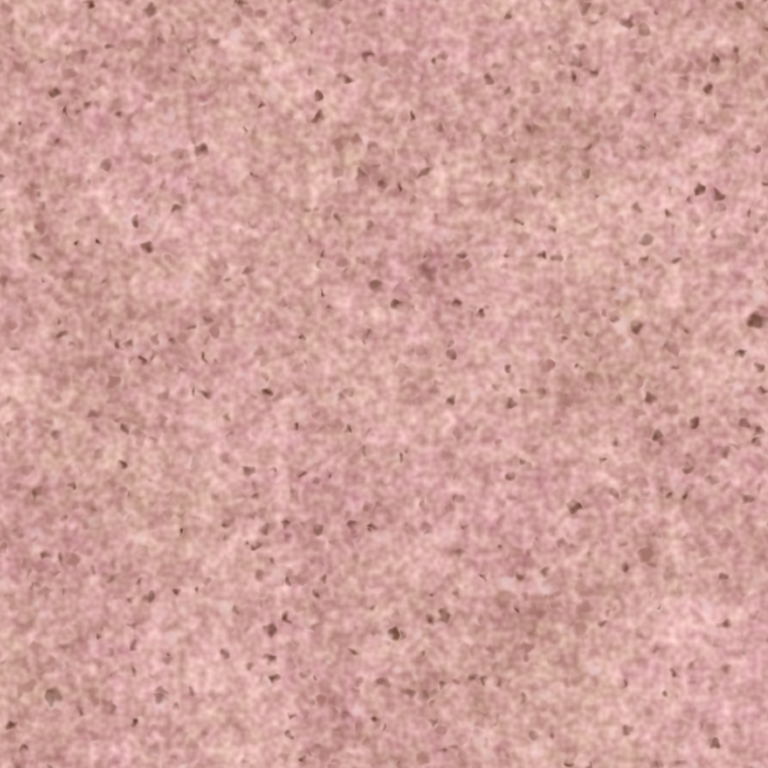
Write a three.js fragment shader that draws this texture.

```glsl
// Pink granite-like stone: layered gradient noise gives the fine mottling and
// the broad tint drift; jittered grids scatter soft brown smudges, dark specks,
// a few large grains and pale flecks over it.

#define GRAIN_SCALE 62.0
#define GRAIN_CONTRAST 0.19
#define BROAD_CONTRAST 0.075
#define TINT_DRIFT 0.075
#define SPECK_CELLS 42.0
#define SPECK_SHARE 0.36
#define SMUDGE_SHARE 0.50
#define BASE_PINK vec3(0.838, 0.650, 0.630)
#define SMUDGE_ROSE vec3(0.66, 0.46, 0.43)
#define SPECK_BROWN vec3(0.43, 0.27, 0.22)
#define PALE_FLECK vec3(0.92, 0.79, 0.79)

varying vec2 vUv;

vec3 hash3(vec2 p) {
  vec3 q = fract(p.xyx * vec3(0.1031, 0.1030, 0.0973));
  q += dot(q, q.yxz + 33.33);
  return fract((q.xxy + q.yzz) * q.zyx);
}

float cornerSlope(vec2 cell, vec2 offset) {
  float angle = 6.2832 * hash3(cell).x;
  return dot(vec2(cos(angle), sin(angle)), offset);
}

// Gradient noise, roughly -0.7 to 0.7
float gradientNoise(vec2 p) {
  vec2 i = floor(p), f = fract(p);
  vec2 u = f * f * f * (f * (f * 6.0 - 15.0) + 10.0);
  vec2 e = vec2(1.0, 0.0);
  float low = mix(cornerSlope(i, f), cornerSlope(i + e, f - e), u.x);
  float high = mix(cornerSlope(i + e.yx, f - e.yx), cornerSlope(i + 1.0, f - 1.0), u.x);
  return mix(low, high, u.y);
}

// Coverage of scattered round grains; radii and softness are in cells
float scatter(vec2 uv, float cells, float share, vec2 radii, float softness, float seed) {
  vec2 p = uv * cells;
  vec2 home = floor(p);
  float cover = 0.0;
  for (int y = -1; y <= 1; y++) {
    for (int x = -1; x <= 1; x++) {
      vec2 cell = home + vec2(float(x), float(y));
      vec3 place = hash3(cell + seed);
      vec3 kind = hash3(cell + seed + 57.0);
      float radius = mix(radii.x, radii.y, kind.y * kind.y);
      vec2 d = p - cell - place.xy;
      d.x *= mix(0.75, 1.3, place.z);
      float grain = 1.0 - smoothstep(radius - softness, radius + softness, length(d));
      float strength = mix(0.25, 1.0, kind.z * kind.z);
      cover = max(cover, grain * strength * step(kind.x, share));
    }
  }
  return cover;
}

void main() {
  vec2 uv = vUv;

  // Fine mottling, and broad light and dark areas
  float mottle = 0.72 * gradientNoise(uv * GRAIN_SCALE)
               + 0.60 * gradientNoise(uv * GRAIN_SCALE * 1.8 + 31.0)
               + 0.50 * gradientNoise(uv * GRAIN_SCALE * 0.45 + 67.0);
  float broad = gradientNoise(uv * 5.0 + 11.0)
              + gradientNoise(uv * 13.0 + 23.0);
  float light = mottle * GRAIN_CONTRAST + broad * BROAD_CONTRAST;
  vec3 color = BASE_PINK + light * vec3(0.90, 1.0, 1.0);

  // Tint swings between rosy and tan
  float tint = 0.8 * gradientNoise(uv * 4.5 + 5.0)
             + gradientNoise(uv * 36.0 + 91.0);
  color += tint * TINT_DRIFT * vec3(0.15, -0.35, 0.35);

  // Ragged outlines for all grains
  vec2 ragged = uv + 0.008 * vec2(gradientNoise(uv * 80.0 + 17.0),
                                  gradientNoise(uv * 80.0 + 43.0));

  // Pale flecks and soft smudges, thicker where the stone is darker
  float pale = scatter(ragged, 38.0, 0.34, vec2(0.12, 0.36), 0.20, 13.0);
  float smudges = scatter(ragged, 54.0, SMUDGE_SHARE, vec2(0.20, 0.42), 0.22, 47.0);
  color = mix(color, PALE_FLECK, 0.75 * pale);
  color = mix(color, SMUDGE_ROSE, smudges * clamp(0.65 - broad, 0.2, 1.0));

  // Dark specks and rare large grains
  float specks = scatter(ragged, SPECK_CELLS, SPECK_SHARE, vec2(0.14, 0.27), 0.17, 29.0);
  float grains = scatter(ragged, 12.0, 0.035, vec2(0.08, 0.18), 0.06, 71.0);
  color = mix(color, SPECK_BROWN + 0.2 * mottle, 0.85 * max(specks, grains));

  gl_FragColor = vec4(clamp(color, 0.0, 1.0), 1.0);
}
```
